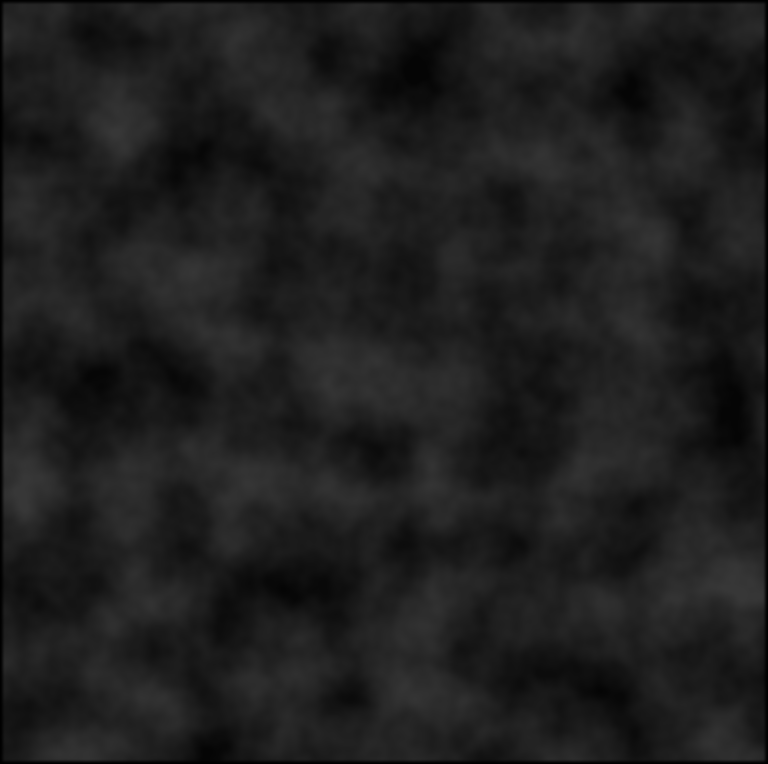
Give the GLSL for this texture, as a WebGL 1 fragment shader.

```glsl
precision highp float;
// Dim, soft charcoal clouds inside a thin dark rim.
// Four octaves of gradient noise are summed around a dark grey mean,
// then the canvas edges are faded to black.

uniform vec2 u_resolution;

const vec3 MEAN_COLOR = vec3(0.121);
const float CONTRAST = 0.146;     // grey change per unit of noise
const float DARKEST = 0.02;
const float LIGHTEST = 0.215;
const float CLOUD_CELLS = 7.5;    // largest noise cells across the canvas
const int OCTAVES = 4;
const float LACUNARITY = 2.0;
const float GAIN = 0.5;
const vec2 OCTAVE_SHIFT = vec2(17.37, 9.71);
const float RIM_WIDTH = 0.007;
const float TAU = 6.28318;

// Pseudo-random unit gradient for a lattice point
vec2 latticeGradient(vec2 cell) {
  vec3 h = fract(vec3(cell.xyx) * vec3(0.1031, 0.1030, 0.0973));
  h += dot(h, h.yzx + 33.33);
  float angle = TAU * fract((h.x + h.y) * h.z);
  return vec2(cos(angle), sin(angle));
}

float cornerValue(vec2 cell, vec2 local, vec2 corner) {
  return dot(latticeGradient(cell + corner), local - corner);
}

// Gradient noise with quintic interpolation
float gradientNoise(vec2 p) {
  vec2 cell = floor(p);
  vec2 f = p - cell;
  vec2 blend = f * f * f * (f * (f * 6.0 - 15.0) + 10.0);
  float low = mix(cornerValue(cell, f, vec2(0.0, 0.0)),
                  cornerValue(cell, f, vec2(1.0, 0.0)), blend.x);
  float high = mix(cornerValue(cell, f, vec2(0.0, 1.0)),
                   cornerValue(cell, f, vec2(1.0, 1.0)), blend.x);
  return mix(low, high, blend.y);
}

// Octave sum, shifted so that the lattices do not line up
float clouds(vec2 p) {
  float sum = 0.0;
  float amplitude = 1.0;
  for (int i = 0; i < OCTAVES; i++) {
    sum += amplitude * gradientNoise(p);
    p = p * LACUNARITY + OCTAVE_SHIFT;
    amplitude *= GAIN;
  }
  return sum;
}

// Black at the canvas edge, one inside the rim
float rimFade(vec2 uv) {
  vec2 edge = min(uv, 1.0 - uv);
  vec2 fade = smoothstep(0.0, RIM_WIDTH, edge);
  return fade.x * fade.y;
}

void main() {
  vec2 uv = gl_FragCoord.xy / u_resolution;
  vec2 p = gl_FragCoord.xy / u_resolution.y * CLOUD_CELLS + OCTAVE_SHIFT;
  vec3 color = MEAN_COLOR + CONTRAST * clouds(p);
  color = clamp(color, DARKEST, LIGHTEST);
  gl_FragColor = vec4(color * rimFade(uv), 1.0);
}
```
